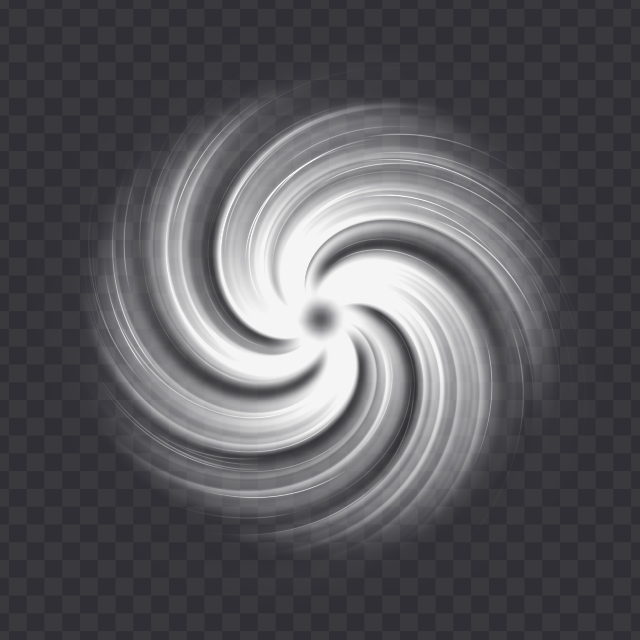
This background is drawn by a Shadertoy shader. Its source:

```glsl
// A white six-armed whirl over a dark checkerboard.
// Polar space is unwound along a linear spiral, so that every fold, ridge and
// streak is a simple profile over the unwound angle, faded by the radius.

const vec2  CENTER      = vec2(0.501, 0.501);
const float TWIST       = 461.0;   // degrees of winding per unit of radius
const float TWIST_START = 0.065;   // radius at which fold angles are given
const float CELLS       = 36.0;    // checker cells across the canvas
const vec3  CHECK_DARK  = vec3(0.188, 0.186, 0.210);
const vec3  CHECK_LIGHT = vec3(0.226, 0.225, 0.243);
const vec3  SHADOW      = vec3(0.115, 0.115, 0.125);
const vec3  LIGHT       = vec3(0.985);
const float RIM_IN      = 0.285;   // the whirl dissolves between these radii
const float RIM_OUT     = 0.385;
const float RIDGE_GAIN  = 0.24;
const float STREAK_GAIN = 0.48;
const int   STREAKS     = 64;
const float STREAK_WIDTH = 0.0010;
const vec4  BUNDLES     = vec4(180.0, 350.0, 125.0, 275.0); // streak centers

// Dark folds: angle, softness below, softness above, depth
const int FOLD_COUNT = 11;
const vec4 FOLDS[FOLD_COUNT] = vec4[FOLD_COUNT](
    vec4( 18.0, 12.0,  4.5, 0.90), vec4( 91.0,  9.0, 12.0, 0.86),
    vec4(153.0,  7.0,  5.0, 0.36), vec4(211.0,  4.0, 14.0, 0.86),
    vec4(269.0,  9.5, 10.0, 0.84), vec4(325.0,  4.0, 12.0, 0.86),
    vec4(112.0,  3.0,  0.9, 0.48), vec4(343.0,  1.2,  4.0, 0.40),
    vec4(228.0,  5.0,  2.0, 0.32), vec4(356.0, 18.0, 18.0, 0.18),
    vec4(180.0, 20.0, 20.0, 0.10));

// Angles of the bright ridges, crisp on one side
const int RIDGE_COUNT = 14;
const float RIDGES[RIDGE_COUNT] = float[RIDGE_COUNT](
    26.0, 40.0, 54.0, 72.0, 115.0, 138.0, 164.0, 203.0, 236.0, 247.0, 259.0,
    288.0, 315.0, 352.0);

float hash(float n) {
    n = fract(n * 0.1031);
    n *= n + 33.33;
    n *= n + n;
    return fract(n);
}

// Smooth noise around the full turn with a whole number of cells
float ringNoise(float degrees, float cells, float seed) {
    float x = fract(degrees / 360.0) * cells;
    float i = floor(x), f = fract(x);
    f = f * f * (3.0 - 2.0 * f);
    return mix(hash(i + seed), hash(mod(i + 1.0, cells) + seed), f);
}

float angleDelta(float a, float b) {
    return mod(a - b + 180.0, 360.0) - 180.0;
}

float bell(float x) { return exp(-x * x); }

vec3 checkerboard(vec2 uv, float pixel) {
    vec2 wave = abs(fract(uv * CELLS * 0.5) - 0.5) - 0.25;
    vec2 side = clamp(wave * 2.0 / (CELLS * pixel), -0.5, 0.5);
    return mix(CHECK_DARK, CHECK_LIGHT, 0.5 + 2.0 * side.x * side.y);
}

// Product of all the folds: 1 on open arms, near 0 in the gaps
float foldTone(float phase, float radius) {
    float tone = 1.0;
    float reach = smoothstep(0.03, 0.095, radius)
                * (1.0 - 0.45 * smoothstep(0.20, 0.34, radius));
    for (int i = 0; i < FOLD_COUNT; i++) {
        vec4 fold = FOLDS[i];
        float d = angleDelta(phase, fold.x);
        tone *= 1.0 - fold.w * reach * bell(d / (d < 0.0 ? fold.y : fold.z));
    }
    return tone;
}

float ridgeGlow(float phase) {
    float glow = 0.0;
    for (int i = 0; i < RIDGE_COUNT; i++) {
        float d = angleDelta(phase, RIDGES[i]);
        glow += bell(d / (d < 0.0 ? 0.9 : 3.6));
    }
    return glow;
}

// Hair-thin arcs gathered in bundles, each with its own start, span and drift
float streakGlow(float phase, float radius, float pixel) {
    float glow = 0.0;
    float slope = length(vec2(TWIST, 57.3 / max(radius, 0.02)));
    float width = max(STREAK_WIDTH, 0.65 * pixel);
    for (int i = 0; i < STREAKS; i++) {
        float seed = float(i) * 7.0 + 3.0;
        float start = mix(0.07, 0.33, hash(seed + 1.0));
        float span = mix(0.08, 0.17, hash(seed + 2.0));
        float t = (radius - start) / span;
        float drift = 12.0 * (hash(seed + 3.0) - 0.5) * t;
        float angle = BUNDLES[i % 4] + 84.0 * (hash(seed) - 0.5) + drift;
        float d = angleDelta(phase, angle) / slope;
        float taper = smoothstep(0.0, 0.3, t) * (1.0 - smoothstep(0.5, 1.0, t));
        glow += taper * bell(d / width) * mix(0.3, 1.0, hash(seed + 4.0));
    }
    return glow;
}

void mainImage(out vec4 fragColor, in vec2 fragCoord) {
    vec2 uv = fragCoord / iResolution.xy;
    float pixel = 1.0 / iResolution.y;
    vec2 p = uv - CENTER;
    float radius = length(p);
    float phase = degrees(atan(p.y, p.x + 1e-6)) + TWIST * (radius - TWIST_START);

    // Radial falloff with a ragged rim and a faint outer haze
    float rim = radius + 0.035 * (ringNoise(phase, 23.0, 11.0) - 0.5);
    float body = 1.0 - smoothstep(RIM_IN, RIM_OUT, rim);
    float power = body * mix(1.06, 0.40, smoothstep(0.10, 0.34, radius));
    float haze = 0.05 * (1.0 - smoothstep(0.33, 0.47, radius)) * ringNoise(phase, 17.0, 71.0);

    // Silky shading along the arms, in broad and fine strands
    float tone = foldTone(phase, radius);
    float silk = 0.5 * ringNoise(phase, 61.0, 131.0) + 0.5 * ringNoise(phase, 139.0, 211.0);
    float sheen = 1.0 - 0.46 * (1.0 - silk) * smoothstep(0.06, 0.22, radius);
    float light = (power * sheen + haze) * tone;
    light += RIDGE_GAIN * body * ridgeGlow(phase) * tone * smoothstep(0.06, 0.16, radius);
    light += STREAK_GAIN * streakGlow(phase, radius, pixel) * mix(0.12, 1.0, body) * (0.4 + 0.6 * tone);
    light *= 1.0 - 0.84 * bell(radius / 0.025);

    // Shaded gaps over the board, then the light on top
    vec3 color = checkerboard(uv, pixel);
    color = mix(color, SHADOW, 0.7 * body * (1.0 - tone));
    color = mix(color, LIGHT, clamp(light, 0.0, 0.97));
    fragColor = vec4(color, 1.0);
}
```
